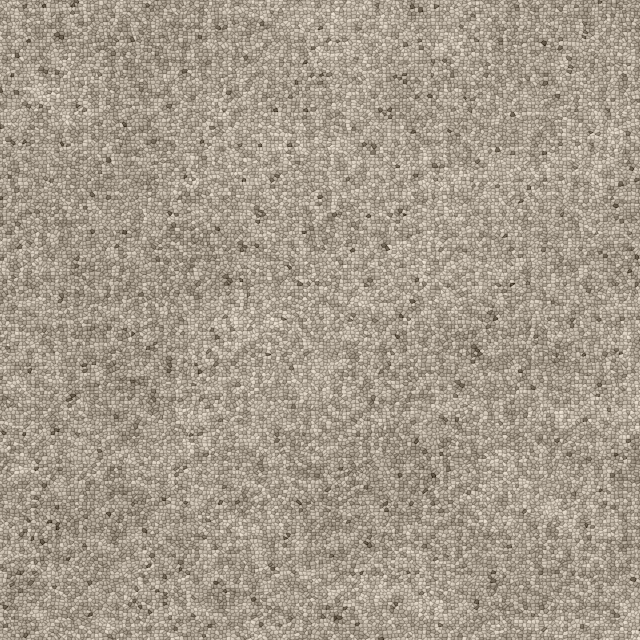
A WebGL 1 fragment shader for this texture:

```glsl
precision highp float;
uniform vec2 u_resolution;

float hash(vec2 p) {
  return fract(sin(dot(p, vec2(127.1, 311.7))) * 43758.5453);
}

vec2 hash2(vec2 p) {
  return vec2(hash(p), hash(p + 57.3));
}

float valueNoise(vec2 p) {
  vec2 cell = floor(p);
  vec2 f = fract(p);
  f = f * f * (3.0 - 2.0 * f);
  return mix(mix(hash(cell), hash(cell + vec2(1.0, 0.0)), f.x),
             mix(hash(cell + vec2(0.0, 1.0)), hash(cell + 1.0), f.x), f.y);
}

// Brightness of the pile: rounded yarn tips with shadowed gaps between them
float pileTone(vec2 uv) {
  vec2 p = uv * vec2(160.0, 184.0);
  p += 0.5 * vec2(valueNoise(uv * 50.0), valueNoise(uv * 50.0 + 31.0));
  vec2 cell = floor(p);
  float nearest = 9.0;
  float second = 9.0;
  vec2 tuft = cell;
  vec2 toTip = vec2(0.0);
  for (int y = -1; y <= 1; y++) {
    for (int x = -1; x <= 1; x++) {
      vec2 id = cell + vec2(float(x), float(y));
      vec2 offset = p - id - 0.5 - 0.8 * (hash2(id) - 0.5);
      float d = length(offset);
      if (d < nearest) {
        second = nearest;
        nearest = d;
        tuft = id;
        toTip = offset;
      } else {
        second = min(second, d);
      }
    }
  }

  float tone = 0.75 + 0.24 * (hash(tuft + 19.7) - 0.5);
  tone -= 0.22 * step(0.955, hash(tuft + 83.1));              // sunken tufts
  tone -= 0.23 * (1.0 - smoothstep(0.0, 0.4, second - nearest)); // gaps
  tone += 0.09 * dot(toTip, vec2(-0.5, 0.85));                // light from above
  tone += 0.06 * (valueNoise(p * 2.6) - 0.5);                 // fibres
  return tone;
}

// Soft patches where the pile leans differently
float patches(vec2 uv) {
  return 0.05 * (valueNoise(uv * 5.0 + 3.0) - 0.5)
       + 0.05 * (valueNoise(uv * 14.0 + 11.0) - 0.5)
       + 0.06 * (valueNoise(uv * 42.0 + 23.0) - 0.5);
}

void main() {
  float side = min(u_resolution.x, u_resolution.y);

  // Four samples per pixel smooth the tuft edges
  float tone = 0.0;
  for (int j = 0; j < 2; j++) {
    for (int i = 0; i < 2; i++) {
      vec2 shift = 0.5 * vec2(float(i), float(j)) - 0.25;
      tone += 0.25 * pileTone((gl_FragCoord.xy + shift) / side);
    }
  }
  tone += patches(gl_FragCoord.xy / side);

  vec3 beige = vec3(tone) - vec3(0.0, 0.042, 0.1);
  gl_FragColor = vec4(clamp(beige, 0.0, 1.0), 1.0);
}
```
